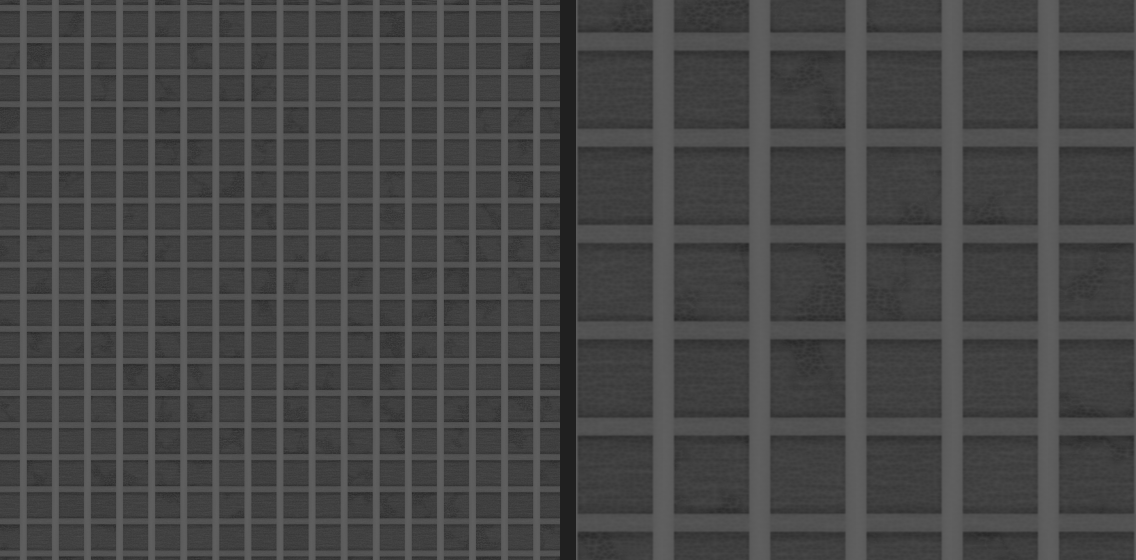
Left, the full canvas; right, a detail of the centre.
Give the GLSL for this pattern, as a WebGL 1 fragment shader.

```glsl
precision highp float;

uniform vec2 u_resolution;

vec2 hash2(vec2 p) {
  vec2 q = vec2(dot(p, vec2(127.1, 311.7)), dot(p, vec2(269.5, 183.3)));
  return fract(sin(q) * 43758.55);
}

// Distance to the nearest scattered point, roughly 0 to 1
float cellular(vec2 p) {
  vec2 cell = floor(p);
  float nearest = 2.0;
  for (int y = -1; y <= 1; y++) {
    for (int x = -1; x <= 1; x++) {
      vec2 neighbour = cell + vec2(float(x), float(y));
      nearest = min(nearest, distance(p, neighbour + hash2(neighbour)));
    }
  }
  return nearest;
}

// Smooth bar coverage from the distance to its centre line
float bar(float dist, float halfWidth, float blur) {
  return 1.0 - smoothstep(halfWidth - blur, halfWidth + blur, dist);
}

void main() {
  vec2 uv = gl_FragCoord.xy / u_resolution;
  vec2 grid = uv * 17.4545 - vec2(0.727, 0.205);
  vec2 fromBar = fract(grid + 0.5) - 0.5;
  vec2 tile = floor(grid);
  vec2 inTile = fract(grid);
  vec2 blur = max(vec2(0.016), 0.7 * 17.4545 / u_resolution);

  // Fine grain, drawn out sideways into brushed streaks
  float grain = cellular(grid * vec2(17.0, 25.0)) - 0.5;
  float streak = cellular(grid * vec2(2.2, 24.0) + 31.0) - 0.5;
  float wave = sin(grid.y * 37.0 + 2.0 * sin(grid.x * 1.7))
             + sin(grid.y * 61.0 + sin(grid.x * 2.9 + 1.0));

  // Recessed tile, shaded under the upper bar and above the lower one
  vec2 luck = hash2(tile + 7.0);
  float shade = 0.256 + 0.012 * (luck.x - 0.5);
  shade += 0.034 * grain + 0.024 * streak + 0.003 * wave;
  shade -= 0.045 * smoothstep(0.76, 0.9, inTile.y);
  shade -= 0.040 * (1.0 - smoothstep(0.09, 0.21, inTile.y));
  shade -= 0.014 * (1.0 - smoothstep(0.1, 0.17, abs(fromBar.x)));

  // Ragged dark wear confined to some tiles
  vec2 warp = 0.12 * sin(grid.yx * 13.0 + sin(grid * 23.0));
  float blotch = cellular(grid * 1.7 + warp + luck * 9.0) + 0.25 * grain;
  float worn = smoothstep(0.42, 0.56, blotch) * step(0.62, luck.y);
  shade -= worn * (0.02 - 0.03 * grain);

  // Scuffed band along the upper edge
  float scuff = smoothstep(0.965, 0.995, uv.y);
  shade += scuff * 0.05 * streak;

  // Horizontal bars lie behind, lit softly along the middle
  float rung = 0.328 - 1.6 * fromBar.y * fromBar.y;
  rung += 0.02 * grain + 0.014 * streak;
  shade = mix(shade, rung, bar(abs(fromBar.y), 0.094, blur.y));

  // Vertical bars run over them unbroken
  float post = 0.370 - 1.8 * fromBar.x * fromBar.x;
  post += 0.008 * grain + 0.003 * sin(grid.y * 2.3 + tile.x * 4.0);
  shade = mix(shade, post, bar(abs(fromBar.x), 0.110, blur.x));

  gl_FragColor = vec4(vec3(shade), 1.0);
}
```
